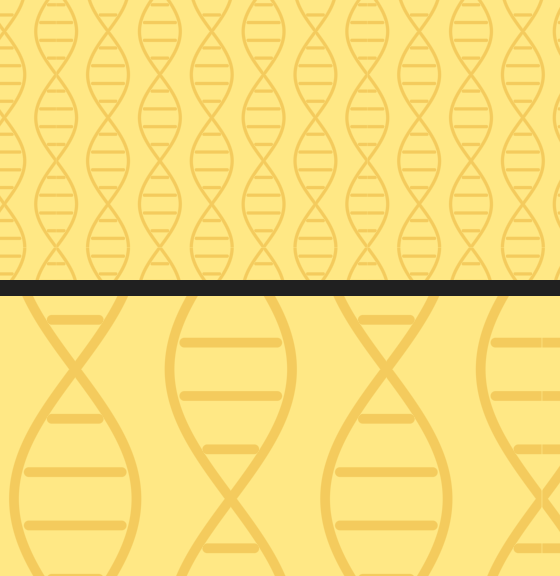
Top, the full canvas; bottom, a detail of the centre.
Give the GLSL for this pattern, as a WebGL 2 fragment shader.

```glsl
#version 300 es
precision highp float;

uniform vec2 u_resolution;
out vec4 outColor;

const float PI = 3.14159265;

const vec3 CREAM = vec3(1.0, 0.91, 0.52);
const vec3 OCHRE = vec3(0.955, 0.795, 0.365);

// Lengths are fractions of the canvas height
const float COLUMN_STEP = 0.1852;
const float LENS_HEIGHT = 0.3083;
const vec2 FIRST_CROSSING = vec2(0.0154, 0.2711);
const float STRAND_SWING = 0.0729;
const float STROKE_RADIUS = 0.0058;
const float RUNG_STEP = 0.0635;
const float LONG_RUNG = 0.0553;
const float SHORT_RUNG = 0.0280;
const float SEAM_RADIUS = 0.0009;

// Signed offset to the nearest multiple of period
float nearestOffset(float value, float period) {
    return value - period * floor(value / period + 0.5);
}

float coverage(float signedDistance, float softness) {
    return 1.0 - smoothstep(-softness, softness, signedDistance);
}

// Two mirrored sine strands, with p measured from the lens centre
float strandDistance(vec2 p, float swing, float period) {
    float phase = PI * p.y / period;
    float slope = swing * PI / period * sin(phase);
    return abs(abs(p.x) - swing * abs(cos(phase))) / sqrt(1.0 + slope * slope);
}

// Horizontal segment centred on the origin
float segmentDistance(vec2 p, float halfLength) {
    return length(vec2(max(abs(p.x) - halfLength, 0.0), p.y));
}

// Four rungs: a long inner pair and a short outer pair
float rungDistance(vec2 p, float spacing) {
    float y = abs(p.y);
    float inner = segmentDistance(vec2(p.x, y - 0.5 * spacing), LONG_RUNG);
    float outer = segmentDistance(vec2(p.x, y - 1.5 * spacing), SHORT_RUNG);
    return min(inner, outer);
}

// Hairline gaps where blocks of columns and rows join
float seamDistance(vec2 p, vec2 origin, vec2 block) {
    float across = abs(nearestOffset(p.x - origin.x, block.x));
    float down = abs(nearestOffset(p.y - origin.y, block.y));
    return min(across, down);
}

void main() {
    vec2 p = gl_FragCoord.xy / u_resolution.y;
    float softness = 0.8 / u_resolution.y;

    // Neighbouring columns are shifted by half a lens
    vec2 q = p - FIRST_CROSSING;
    float column = floor(q.x / COLUMN_STEP + 0.5);
    float shift = 0.5 * LENS_HEIGHT * (1.0 + mod(column, 2.0));
    vec2 local = vec2(nearestOffset(q.x, COLUMN_STEP),
                      nearestOffset(q.y - shift, LENS_HEIGHT));

    // Strands and rungs share one stroke width
    float helix = min(strandDistance(local, STRAND_SWING, LENS_HEIGHT),
                      rungDistance(local, RUNG_STEP));
    float ink = coverage(helix - STROKE_RADIUS, softness);

    // Faint seams show only across the ink
    vec2 seamOrigin = FIRST_CROSSING + vec2(COLUMN_STEP, -0.5 * LENS_HEIGHT - 0.001);
    vec2 block = vec2(6.0 * COLUMN_STEP, 3.0 * LENS_HEIGHT);
    float seam = coverage(seamDistance(p, seamOrigin, block) - SEAM_RADIUS, softness);
    ink *= 1.0 - 0.5 * seam;

    outColor = vec4(mix(CREAM, OCHRE, ink), 1.0);
}
```
